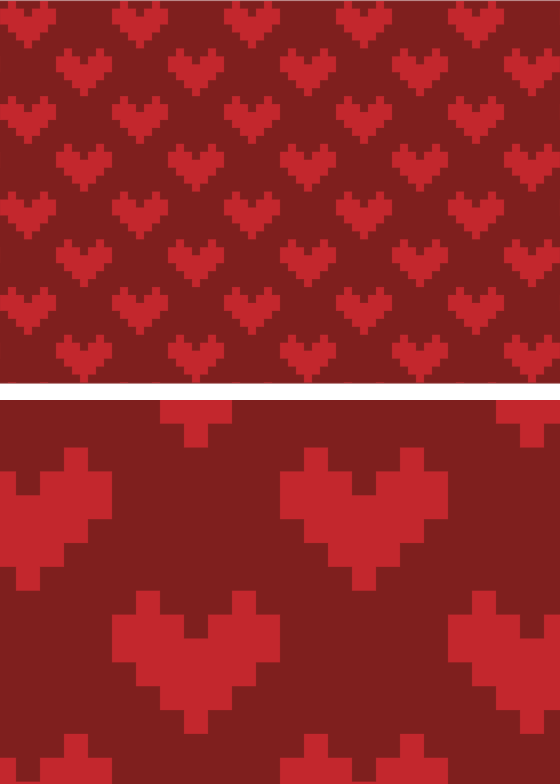
Top, the full canvas; bottom, a detail of the centre.
Reproduce this pattern procedurally as a Shadertoy shader.

```glsl
// Staggered rows of stepped, blocky red hearts on dark red with thin pale rims.

#define COLUMNS 5.0            // hearts across in each row
#define ROW_HEIGHT 0.1243      // row spacing, as a share of canvas height
#define TOP_OFFSET 0.0017      // start of the first row below the top
#define RIM_WIDTH 0.0028       // pale line at top and bottom
#define EDGE_SOFTNESS 1.15     // edge blend in output pixels
#define GROUND_COLOR vec3(0.498, 0.122, 0.118)
#define HEART_COLOR vec3(0.764, 0.153, 0.177)
#define RIM_COLOR vec3(0.73, 0.53, 0.53)

// The lattice is measured in square blocks: a heart is 7 wide and 6 high.
const vec2 HEART_SIZE = vec2(7.0, 6.0);
const vec2 PERIOD = 2.0 * HEART_SIZE;

// Signed distance to a box given by two opposite corners.
float boxDistance(vec2 p, vec2 low, vec2 high) {
    vec2 d = abs(p - 0.5 * (low + high)) - 0.5 * (high - low);
    return length(max(d, 0.0)) + min(max(d.x, d.y), 0.0);
}

// Heart with its axis at x = 0, y running down from 0 to 6.
float heartDistance(vec2 p) {
    p.x = abs(p.x);

    // Nested boxes step down to the tip.
    float d = 1e3;
    for (int i = 0; i < 4; i++) {
        float stepIndex = float(i);
        float halfWidth = 3.5 - stepIndex;
        d = min(d, boxDistance(p, vec2(-halfWidth, 1.0), vec2(halfWidth, 3.0 + stepIndex)));
    }

    // Raised lobes and the notch between them.
    d = min(d, boxDistance(p, vec2(1.5, 0.0), vec2(2.5, 2.0)));
    float notch = boxDistance(p, vec2(-0.5, 0.0), vec2(0.5, 2.0));
    return max(d, -notch);
}

// Nearest heart of one rectangular lattice.
float heartLattice(vec2 p) {
    vec2 centered = mod(p - 0.5 * HEART_SIZE + 0.5 * PERIOD, PERIOD) - 0.5 * PERIOD;
    return heartDistance(centered + vec2(0.0, 0.5 * HEART_SIZE.y));
}

void mainImage(out vec4 fragColor, in vec2 fragCoord) {
    vec2 uv = fragCoord / iResolution.xy;
    vec2 blocks = vec2(uv.x * COLUMNS * PERIOD.x,
                       (1.0 - uv.y - TOP_OFFSET) / ROW_HEIGHT * HEART_SIZE.y);

    // Two lattices, offset by half a period, make the staggered rows.
    float d = min(heartLattice(blocks), heartLattice(blocks - HEART_SIZE));
    float blend = EDGE_SOFTNESS * COLUMNS * PERIOD.x / iResolution.x;
    vec3 color = mix(GROUND_COLOR, HEART_COLOR, clamp(0.5 - d / blend, 0.0, 1.0));

    // Pale rims along the upper and lower borders.
    float border = min(uv.y, 1.0 - uv.y);
    float rim = clamp(0.5 + (RIM_WIDTH - border) * iResolution.y, 0.0, 1.0);
    color = mix(color, RIM_COLOR, rim);

    fragColor = vec4(color, 1.0);
}
```
